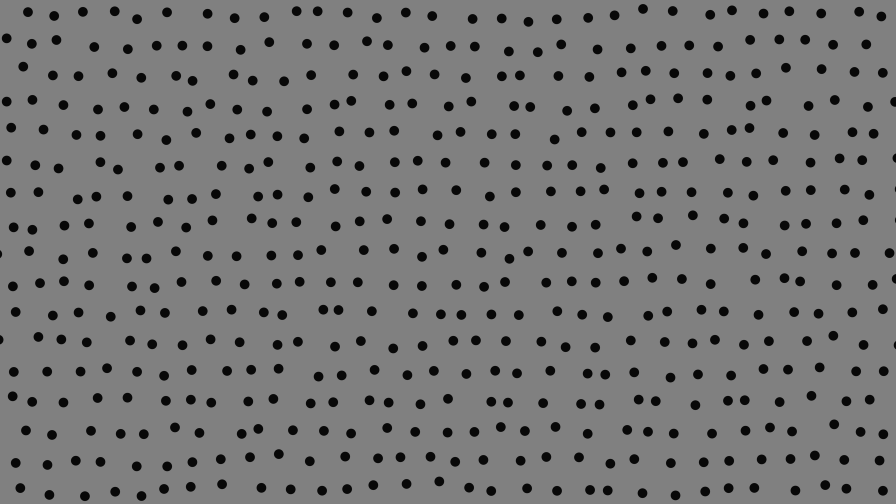
A Shadertoy shader for this pattern:

```glsl
// Small dark round dots scattered evenly over flat grey.
// Each row of cells gets its own sideways shift; every dot is then moved by a
// random jitter and by a slow wave, so the rows wander without dots colliding.

#define ROWS 17.0          // rows of dots per canvas height
#define DOT_RADIUS 0.0096  // in canvas heights
#define JITTER_X 0.26      // largest random offset, in cells
#define JITTER_Y 0.15
#define WAVE 0.16          // height of the slow row undulation, in cells
#define WAVE_SCALE 0.22    // undulation frequency per cell
#define EDGE 0.65          // half width of the soft edge, in pixels
#define GREY vec3(0.502)
#define INK vec3(0.03)

float hash(vec2 p) {
    return fract(sin(dot(p, vec2(127.1, 311.7))) * 43758.5453);
}

// Smooth value noise in 0..1
float noise(vec2 p) {
    vec2 i = floor(p), f = fract(p);
    f = f * f * (3.0 - 2.0 * f);
    return mix(mix(hash(i), hash(i + vec2(1, 0)), f.x),
               mix(hash(i + vec2(0, 1)), hash(i + vec2(1, 1)), f.x), f.y);
}

// Sideways shift of a row: staggered, with a random part
float rowShift(float row) {
    return 0.5 * mod(row, 2.0) + 0.6 * hash(vec2(row, 7.3));
}

// Centre of the dot that belongs to a cell, in cell units
vec2 dotCentre(float column, float row) {
    vec2 cell = vec2(column, row);
    vec2 jitter = vec2(hash(cell + 3.7), hash(cell + 19.1)) * 2.0 - 1.0;
    vec2 centre = cell + 0.5 + vec2(rowShift(row), 0.0);
    float wave = noise(centre * WAVE_SCALE + 41.0) * 2.0 - 1.0;
    return centre + jitter * vec2(JITTER_X, JITTER_Y) + vec2(0.0, wave * WAVE);
}

void mainImage(out vec4 fragColor, in vec2 fragCoord) {
    vec2 p = fragCoord / iResolution.y * ROWS;

    // Distance to the nearest dot centre among the neighbouring cells
    float nearest = 10.0;
    for (int j = -1; j <= 1; j++) {
        float row = floor(p.y) + float(j);
        float column = floor(p.x - rowShift(row));
        for (int i = -1; i <= 1; i++)
            nearest = min(nearest, distance(p, dotCentre(column + float(i), row)));
    }

    // Soft disc edge
    float dist = nearest / ROWS - DOT_RADIUS;
    float soft = EDGE / iResolution.y;
    fragColor = vec4(mix(INK, GREY, smoothstep(-soft, soft, dist)), 1.0);
}
```
